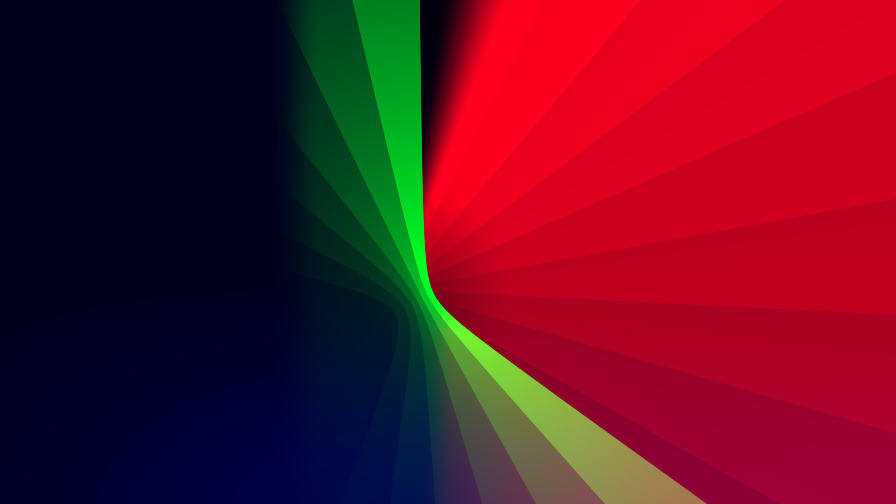
Write a Shadertoy shader that draws this background.

```glsl
// Layout, in units of the canvas height
const vec2 GREEN_HUB = vec2(0.838, 0.403);
const vec2 RED_HUB = vec2(0.787, 0.424);
const float AXIS_ANGLE = 0.480;     // symmetry axis of the green fan
const float HUB_ROUNDING = 0.053;   // bend of the curves near the hub
const float GREEN_START = 1.101;    // half opening of the outer curve
const float GREEN_STEP = 0.2215;
const float LAST_GREEN_BAND = 6.0;
const float RED_START = 1.100;
const float RED_STEP = 0.230;

// Light
const float GREEN_GAIN = 1.1;
const float GREEN_BAND_GAIN = 0.72;
const float GREEN_DECAY = 1.3;
const float GREEN_BAND_DECAY = 0.5;
const float RED_PEAK = 1.02;
const float RED_SLOPE = 0.062;
const float RED_RELIEF = 0.08;
const vec3 NAVY = vec3(0.0, 0.0, 0.11);
const vec3 DEEP_BLUE = vec3(0.0, 0.0, 0.30);
const vec3 GREEN = vec3(0.0, 1.0, 0.03);

// Floor with a soft riser of the given width
float softFloor(float x, float width) {
    return floor(x) + smoothstep(1.0 - clamp(width, 0.001, 1.0), 1.0, fract(x));
}

// Angle across a family of nested hyperbolas
float curvedAngle(vec2 p) {
    vec2 axis = vec2(cos(AXIS_ANGLE), sin(AXIS_ANGLE));
    float along = dot(p, axis);
    float across = dot(p, vec2(-axis.y, axis.x));
    return atan(length(vec2(across, HUB_ROUNDING)), along);
}

vec3 backdrop(vec2 p) {
    float low = smoothstep(0.5, 0.0, p.y);
    float middle = smoothstep(-0.3, 0.8, p.x);
    return mix(NAVY, DEEP_BLUE, low * middle);
}

vec3 greenFan(vec2 p, float bandPosition, float aa) {
    float band = clamp(softFloor(bandPosition, aa), 0.0, LAST_GREEN_BAND);
    float radius = length(p - GREEN_HUB);
    float glow = GREEN_GAIN * pow(GREEN_BAND_GAIN, band)
               * exp(-radius * (GREEN_DECAY + GREEN_BAND_DECAY * band));
    glow *= smoothstep(0.53, 0.64, p.x);

    // Warm tint of the lower right rays
    float warmth = smoothstep(0.43, 0.33, p.y) * smoothstep(0.83, 0.90, p.x);
    float red = warmth * (0.25 * glow + 0.5 * sqrt(max(2.1 * (p.x - 0.84), 0.0)));
    return backdrop(p) + GREEN * glow + vec3(red, 0.0, 0.0);
}

vec3 redFan(vec2 p) {
    vec2 q = p - RED_HUB;
    float bandPosition = (RED_START - atan(q.y, q.x)) / RED_STEP;
    float within = bandPosition - softFloor(bandPosition, fwidth(bandPosition));
    float level = RED_PEAK - RED_SLOPE * max(bandPosition, 0.0)
                + RED_RELIEF * (within - 0.5);

    // Shadow beside the green edge and around the hub
    float shade = smoothstep(-1.45, -0.35, bandPosition);
    shade *= mix(0.7, 1.0, smoothstep(0.05, 0.25, length(q)));
    float blue = 0.12 + 0.09 * smoothstep(0.42, 0.0, p.y);
    return mix(NAVY * 0.5, vec3(level, 0.0, blue), shade);
}

void mainImage(out vec4 fragColor, in vec2 fragCoord) {
    vec2 p = fragCoord / iResolution.y;
    p.x += 0.5 * (16.0 / 9.0 - iResolution.x / iResolution.y);

    float bandPosition = (curvedAngle(p - GREEN_HUB) - GREEN_START) / GREEN_STEP;
    float aa = fwidth(bandPosition);
    float greenSide = smoothstep(-0.5 * aa, 0.5 * aa, bandPosition);
    vec3 color = mix(redFan(p), greenFan(p, bandPosition, aa), greenSide);
    fragColor = vec4(clamp(color, 0.0, 1.0), 1.0);
}
```
